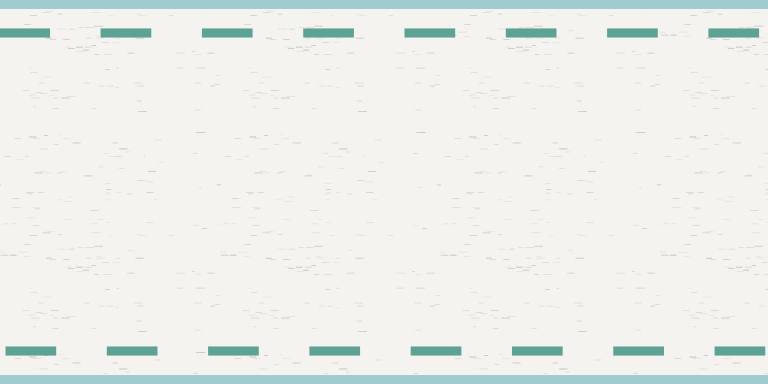
Give the GLSL for this pattern, as a Shadertoy shader.

```glsl
// Pale paper with fine horizontal fibres, framed by two thin blue bands
// and two rows of green dashes. Fibres are hashed cells on a repeating tile,
// thinned out by wrapped gradient noise and a slow density wave.

const vec3 PAPER = vec3(0.957, 0.951, 0.938);
const vec3 FIBRE = vec3(0.74, 0.75, 0.73);
const vec3 BAND_BLUE = vec3(0.63, 0.80, 0.81);
const vec3 DASH_GREEN = vec3(0.37, 0.635, 0.58);

const float TILE = 0.573;                // fibre tile size, canvas heights
const vec2 CELLS = vec2(22.0, 147.0);    // fibre cells in one tile
const float BAND_HEIGHT = 0.0234;
const float DASH_PERIOD = 0.2638;
const vec2 DASH_HALF = vec2(0.066, 0.0119);
const float DASH_INSET = 0.0859;         // dash centre from canvas edge

float hash(vec2 p) {
    vec3 q = fract(vec3(p.xyx) * 0.1031);
    q += dot(q, q.yzx + 33.33);
    return fract((q.x + q.y) * q.z);
}

vec2 gradient(vec2 cell, vec2 period) {
    float angle = 6.2832 * hash(mod(cell, period) + 17.0);
    return vec2(cos(angle), sin(angle));
}

// Gradient noise that wraps after period cells
float gradientNoise(vec2 p, vec2 period) {
    vec2 i = floor(p), f = fract(p);
    vec2 u = f * f * f * (f * (f * 6.0 - 15.0) + 10.0);
    vec2 e = vec2(1.0, 0.0);
    float a = dot(gradient(i, period), f);
    float b = dot(gradient(i + e.xy, period), f - e.xy);
    float c = dot(gradient(i + e.yx, period), f - e.yx);
    float d = dot(gradient(i + e.xx, period), f - e.xx);
    return mix(mix(a, b, u.x), mix(c, d, u.x), u.y);
}

// Smooth coverage of an axis-aligned box centred at zero
float boxCoverage(vec2 p, vec2 halfSize, float pixel) {
    vec2 edge = clamp((halfSize - abs(p)) / pixel + 0.5, 0.0, 1.0);
    return edge.x * edge.y;
}

float dashRow(vec2 p, float start, float centreY, float pixel) {
    float x = mod(p.x - start - DASH_HALF.x + 0.5 * DASH_PERIOD, DASH_PERIOD);
    return boxCoverage(vec2(x - 0.5 * DASH_PERIOD, p.y - centreY), DASH_HALF, pixel);
}

// Strength of the fibre in the cell under p
float fibres(vec2 p, float pixel) {
    vec2 tilePos = vec2(p.x, 1.0 - p.y) / TILE;
    vec2 grid = tilePos * CELLS;
    float row = mod(floor(grid.y), CELLS.y);
    grid.x += hash(vec2(row, 5.0));
    vec2 id = mod(floor(grid), CELLS);

    // Density gathers in broad patches and in single rows
    vec2 wave = cos(6.2832 * (tilePos - vec2(0.32, 0.08)));
    float patches = gradientNoise(tilePos * vec2(4.0, 12.0), vec2(4.0, 12.0));
    float rowBias = pow(hash(vec2(row, 91.0)), 3.0);
    float density = 0.04 + 0.025 * wave.x + 0.012 * wave.y + 0.08 * patches;
    density = max(density, 0.01) * (0.35 + 2.8 * rowBias);
    float present = step(hash(id + 3.0), density);

    vec2 cellSize = TILE / CELLS;
    float halfLength = mix(0.2, 0.46, hash(id + 41.0));
    float shift = (hash(id + 67.0) - 0.5) * (1.0 - 2.0 * halfLength);
    vec2 local = (fract(grid) - 0.5 - vec2(shift, 0.0)) * cellSize;
    float shape = boxCoverage(local, vec2(halfLength, 0.32) * cellSize, pixel);
    float shade = mix(0.25, 0.95, pow(hash(id + 83.0), 2.0));
    return present * shape * shade;
}

void mainImage(out vec4 fragColor, in vec2 fragCoord) {
    float pixel = 1.0 / iResolution.y;
    vec2 p = fragCoord * pixel;

    vec3 color = mix(PAPER, FIBRE, fibres(p, pixel));

    // Offset dash rows near the top and bottom
    float dashes = dashRow(p, -0.0018, 1.0 - DASH_INSET, pixel);
    dashes = max(dashes, dashRow(p, 0.0143, DASH_INSET, pixel));
    color = mix(color, DASH_GREEN, dashes);

    // Bands along both edges
    float edgeDistance = min(p.y, 1.0 - p.y);
    float band = clamp((BAND_HEIGHT - edgeDistance) / pixel + 0.5, 0.0, 1.0);
    color = mix(color, BAND_BLUE, band);

    fragColor = vec4(color, 1.0);
}
```
